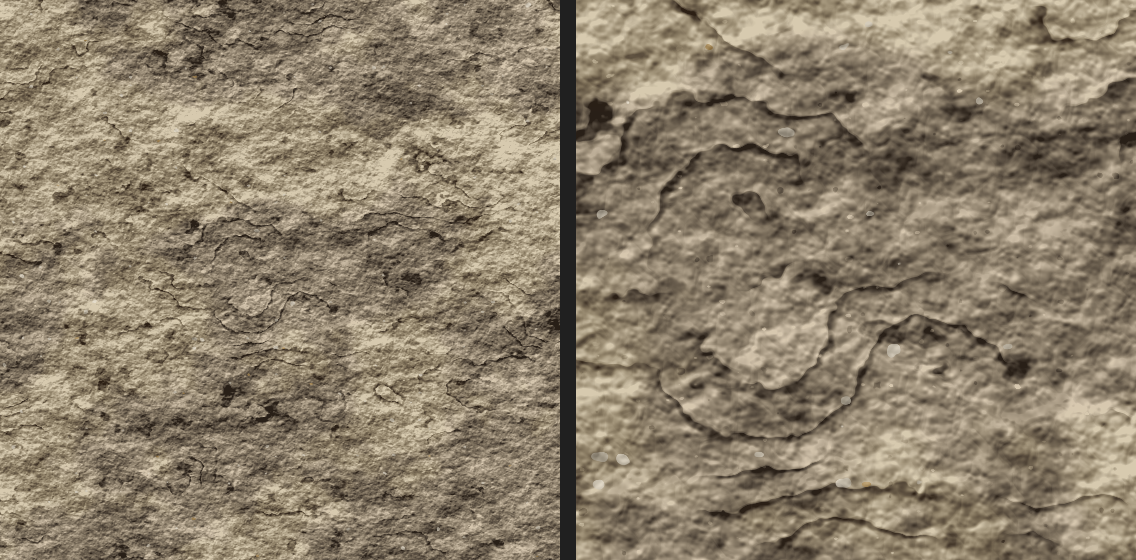
Left: the whole. Right: its middle third, enlarged.
Write a WebGL 2 fragment shader that draws this texture.

```glsl
#version 300 es
precision highp float;
// Weathered earthen stone: crumbly relief of layered and cellular noise, lit
// from above, with short ragged ledges, soot stains, pits, grit and pebbles.
// A tone value is built first, then turned into colour.
#define BASE_TONE 0.642
#define RELIEF_GAIN 0.0135
#define ROUGHNESS 0.62
#define CRUMB_HEIGHT 0.045
#define LEDGE_ROWS 15.0
#define LEDGE_SHADOW 0.25
#define SOOT_DEPTH 0.115
#define MOTTLE 0.32
#define GRAIN 0.30
#define LIGHT_DIR vec2(-0.35, 0.94)
#define DARK_EARTH vec3(0.34, 0.29, 0.23)
#define PALE_EARTH vec3(0.76, 0.71, 0.61)

uniform vec2 u_resolution;
out vec4 fragColor;

float hash(vec2 cell) {
  vec3 a = fract(cell.xyx * 0.1031);
  a += dot(a, a.yzx + 33.33);
  return fract((a.x + a.y) * a.z);
}

float noise(vec2 p) {
  vec2 i = floor(p), f = fract(p);
  f = f * f * (3.0 - 2.0 * f);
  return mix(mix(hash(i), hash(i + vec2(1, 0)), f.x),
             mix(hash(i + vec2(0, 1)), hash(i + vec2(1, 1)), f.x), f.y);
}

float fbm(vec2 p, int octaves) {
  float sum = 0.0, amp = 0.5;
  for (int i = 0; i < octaves; i++) {
    sum += amp * noise(p);
    p = mat2(1.9, 0.65, -0.65, 1.9) * p + 17.3;
    amp *= 0.5;
  }
  return sum;
}

// Distance to the nearest scattered point
float cells(vec2 p) {
  vec2 base = floor(p);
  float nearest = 2.0;
  for (int k = 0; k < 9; k++) {
    vec2 c = base + vec2(k % 3 - 1, k / 3 - 1);
    vec2 point = c + vec2(hash(c + 2.3), hash(c + 51.7));
    nearest = min(nearest, distance(p, point));
  }
  return nearest;
}

// Surface height: rough ground covered with crumbs of two sizes
float relief(vec2 p) {
  vec2 q = p + 0.008 * vec2(noise(p * 90.0), noise(p * 90.0 + 33.0));
  float crumbs = cells(q * vec2(62.0, 75.0)) + 0.55 * cells(q * 150.0 + 9.0);
  return ROUGHNESS * fbm(p * vec2(21.0, 27.0) + 5.0, 5) - CRUMB_HEIGHT * crumbs;
}

// Broken shelves: a bright lip on top of a dark, ragged undercut
float ledges(vec2 p) {
  float level = fract(p.y * LEDGE_ROWS + 5.5 * fbm(p * vec2(7.0, 9.0) + 61.0, 6));
  float broken = smoothstep(0.47, 0.61, fbm(p * vec2(14.0, 22.0) + 23.0, 4));
  float undercut = smoothstep(0.78, 0.93, level) * (1.0 - smoothstep(0.96, 1.0, level));
  float lip = smoothstep(0.0, 0.04, level) * exp(-level * 9.0);
  return broken * (0.11 * lip - LEDGE_SHADOW * undercut);
}

// One irregular blob in some of the cells: x = coverage, y = random id
vec2 blobs(vec2 p, float scale, float chance, float seed) {
  vec2 g = p * scale + seed, cell = floor(g);
  float id = hash(cell + 7.7), size = hash(cell + 19.1);
  vec2 centre = 0.38 + 0.24 * vec2(hash(cell + 3.1), hash(cell + 5.3));
  vec2 d = (fract(g) - centre) * vec2(1.0, 1.0 + 0.6 * id);
  float r = length(d) + 0.26 * (noise(g * 4.0) - 0.5);
  float radius = mix(0.08, 0.25, size * size);
  float soft = 0.7 * scale / u_resolution.y;
  float cover = 1.0 - smoothstep(radius - soft, radius + soft, r);
  return vec2(cover * step(hash(cell + 11.9), chance), id);
}

void main() {
  vec2 p = gl_FragCoord.xy / u_resolution.y;

  // Light from above; hollows fall darker than the lit edges are bright
  float reach = 0.002;
  float slope = (relief(p) - relief(p + LIGHT_DIR * reach)) / reach;
  float shade = clamp(slope * RELIEF_GAIN, -0.30, 0.20);

  // Soot gathers in ragged patches, more towards the lower right
  float bias = 0.10 * (0.5 * p.x - p.y + 0.25);
  float stain = fbm(p * vec2(4.5, 5.5) + 31.0, 7) + 0.10 * (noise(p * 45.0) - 0.5);
  float soot = smoothstep(0.44, 0.58, stain + bias);

  float tone = BASE_TONE + shade + ledges(p) - SOOT_DEPTH * soot;
  tone += MOTTLE * (fbm(p * vec2(13.0, 17.0) + 71.0, 5) - 0.485);
  tone += GRAIN * (fbm(p * 210.0, 2) - 0.375);

  // Ragged pits, pale flakes and loose grit
  tone -= 0.24 * smoothstep(0.67, 0.74, fbm(p * vec2(27.0, 36.0) + 90.0, 4));
  tone += 0.10 * smoothstep(0.63, 0.70, fbm(p * vec2(19.0, 25.0) + 140.0, 5));
  vec2 grit = blobs(p, 120.0, 0.16, 30.0);
  tone += grit.x * mix(-0.15, 0.18, grit.y);

  // Earth ramp, yellower in the middle and greyer under soot
  float s = clamp((tone - 0.34) / 0.42, -0.4, 1.2);
  vec3 col = mix(DARK_EARTH, PALE_EARTH, s);
  col -= vec3(0.0, 0.02, 0.09) * max(s * (1.0 - s), 0.0);
  col = mix(col, dot(col, vec3(0.33)) * vec3(1.10, 1.0, 0.90), 0.4 * soot);

  // Pebbles, mostly pale and a few ochre
  vec2 pebble = blobs(p, 62.0, 0.045, 12.0);
  vec3 stone = mix(vec3(0.77, 0.74, 0.68), vec3(0.66, 0.54, 0.34), step(0.85, pebble.y));
  stone += 0.2 * (noise(p * 150.0) - 0.5) + 0.5 * shade;
  col = mix(col, stone, 0.8 * pebble.x);

  fragColor = vec4(clamp(col, 0.0, 1.0), 1.0);
}
```
